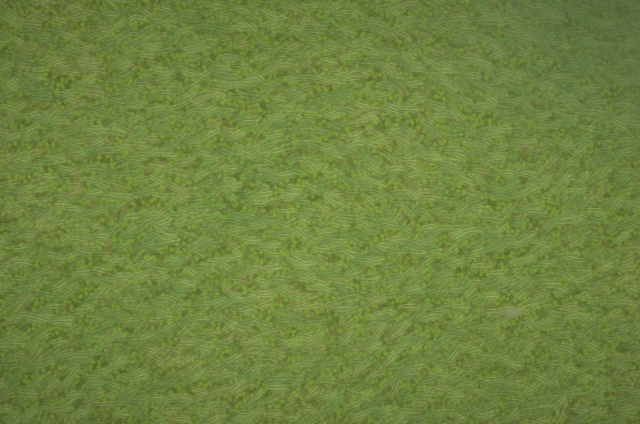
Give the GLSL for this texture, as a Shadertoy shader.

```glsl
const vec3 LEAF = vec3(0.48, 0.59, 0.22);
const vec3 SHADE = vec3(0.31, 0.37, 0.17);
const vec3 STEM = vec3(0.47, 0.44, 0.27);
const vec3 COOL_BLADE = vec3(0.41, 0.52, 0.28);
const vec3 PALE_BLADE = vec3(0.52, 0.60, 0.33);
const vec3 DRY_BLADE = vec3(0.51, 0.53, 0.31);
const vec3 HAZE = vec3(0.40, 0.49, 0.33);
const vec3 BARE = vec3(0.56, 0.57, 0.43);
const vec2 BARE_POS = vec2(0.80, 0.264);   // fraction of the canvas
const float LEAF_SCALE = 105.0;            // cells per canvas height
const float TUFT_SCALE = 21.0;
const float STRAND_FREQ = 24.0;
const float STRAND_DEPTH = 0.16;
const float ANGLE_SPREAD = 1.1;
const float TUFT_COVER = 0.68;
const float VIGNETTE = 0.50;
const float EXPOSURE = 1.06;

vec2 hash2(vec2 p) {
    vec3 q = fract(p.xyx * vec3(0.1031, 0.1030, 0.0973));
    q += dot(q, q.yzx + 33.33);
    return fract((q.xx + q.yz) * q.zy);
}

// Layered sines: broad, smooth drift in about -1..1
float drift(vec2 p) {
    float a = sin(p.x * 1.7 + 1.9 * sin(p.y * 1.3 + 0.6));
    float b = sin(p.y * 2.9 - p.x * 1.1 + 1.4 * sin(p.x * 2.3));
    float c = sin(p.x * 5.3 + p.y * 4.1 + sin(p.y * 6.7));
    return a * 0.45 + b * 0.35 + c * 0.2;
}

// Cellular noise: distance to the nearest point and its two random values
vec3 cellular(vec2 p) {
    vec3 nearest = vec3(9.0);
    for (int j = -1; j <= 1; j++)
    for (int i = -1; i <= 1; i++) {
        vec2 cell = floor(p) + vec2(i, j);
        float d = length(cell + hash2(cell) - p);
        if (d < nearest.x) nearest = vec3(d, hash2(cell + 71.0));
    }
    return nearest;
}

// Leafy undergrowth between the tufts
vec3 ground(vec2 uv) {
    vec3 leaf = cellular(uv * LEAF_SCALE);
    vec3 col = mix(LEAF, SHADE, smoothstep(0.25, 0.9, leaf.x) * 0.75);
    col = mix(col, SHADE, smoothstep(0.55, 0.9, leaf.y) * 0.7);
    return mix(col, STEM, smoothstep(0.72, 0.92, leaf.z) * 0.7);
}

float windAngle(vec2 uv) {
    return 0.45 - 0.5 * uv.y + 0.45 * drift(uv * 3.0);
}

// Fanned, bent tufts, one per cell, the lower ones in front
vec3 tufts(vec3 col, vec2 uv, float scale, float seed) {
    vec2 p = uv * scale;
    for (int j = 1; j >= -1; j--)
    for (int i = -1; i <= 1; i++) {
        vec2 cell = floor(p) + vec2(i, j);
        vec2 root = hash2(cell + seed);
        vec2 kind = hash2(cell + seed + 37.0);
        vec2 look = hash2(cell + seed + 91.0);
        vec2 d = p - cell - root;
        float angle = windAngle((cell + root) / scale) + (kind.x - 0.5) * ANGLE_SPREAD;
        vec2 axis = vec2(cos(angle), sin(angle));
        vec2 q = vec2(dot(d, axis), dot(d, vec2(-axis.y, axis.x)));

        float across = (q.y + (look.x - 0.4) * 0.45 * q.x * q.x) / (0.85 + 0.35 * q.x);
        float body = 1.0 - smoothstep(0.35, 1.0, length(vec2(q.x / 0.95, across / 0.46)));
        float phase = 6.28 * look.y;
        float strand = 0.6 * sin(across * STRAND_FREQ + phase + 1.2 * sin(q.x * 3.0 + phase))
                     + 0.4 * sin(across * STRAND_FREQ * 1.83 - q.x * 4.0 + phase * 3.0);

        vec3 blade = mix(COOL_BLADE, PALE_BLADE, smoothstep(0.15, 0.85, kind.y));
        float dry = smoothstep(0.55, 0.9, look.x) * smoothstep(-0.6, 0.5, q.x);
        blade = mix(blade, DRY_BLADE, dry * 0.75);
        blade *= 1.0 + STRAND_DEPTH * strand + 0.10 * q.x;
        col = mix(col, blade, body * TUFT_COVER * (0.8 + 0.2 * strand));
    }
    return col;
}

void mainImage(out vec4 fragColor, in vec2 fragCoord) {
    vec2 frame = fragCoord / iResolution.xy;
    vec2 uv = fragCoord / iResolution.y;

    // Growth, from undergrowth to the finest blades
    vec3 col = ground(uv);
    col = tufts(col, uv, TUFT_SCALE, 5.0);
    col = mix(col, ground(uv + 3.7), 0.30 + 0.18 * drift(uv * 9.0 + 2.0));
    col = tufts(col, uv + 0.37, TUFT_SCALE * 1.45, 213.0);

    // Broad tint, cool far corner and one bare patch
    float tint = drift(uv * 4.0 + 5.0);
    col *= 1.0 + tint * vec3(0.035, 0.015, 0.03);
    col = mix(col, HAZE, 0.45 * smoothstep(0.55, 0.0, length(frame - 1.0)));
    vec2 gap = (frame - BARE_POS) * vec2(iResolution.x / iResolution.y, 1.0);
    float rough = 0.012 * cellular(uv * 70.0).x;
    col = mix(col, BARE, 0.6 * smoothstep(0.032, 0.012, length(gap * vec2(0.8, 1.4)) + rough));

    // Lens falloff
    vec2 offset = frame - 0.5;
    col *= EXPOSURE - VIGNETTE * dot(offset, offset);
    fragColor = vec4(col, 1.0);
}
```
